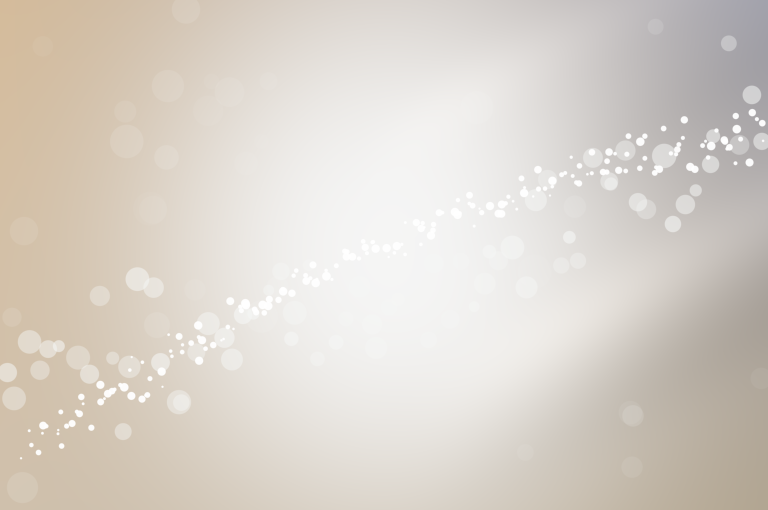
This background is drawn by a Shadertoy shader. Its source:

```glsl
// Warm grey studio glow crossed by a rising ribbon of white dots and pale bokeh discs.

const vec3 SAND       = vec3(0.83, 0.73, 0.60);
const vec3 COOL_GREY  = vec3(0.63, 0.63, 0.67);
const vec3 BEIGE      = vec3(0.81, 0.75, 0.67);
const vec3 TAUPE      = vec3(0.69, 0.64, 0.56);
const vec3 GLOW_WHITE = vec3(0.96, 0.96, 0.958);
const vec3 DISC_WHITE = vec3(0.96, 0.965, 0.96);

// Four repeatable random values per index and seed, without sine
vec4 hash41(float index, float seed) {
    vec4 q = fract(vec4(index + 1.0, seed, index + seed, index + 7.0)
                   * vec4(0.1031, 0.1030, 0.0973, 0.1099));
    q += dot(q, q.wzxy + 33.33);
    return fract((q.xxyz + q.yzzw) * q.zywx);
}

float disc(vec2 p, vec2 center, float radius, float blur) {
    return 1.0 - smoothstep(radius - blur, radius + blur, length(p - center));
}

float bell(float x, float center, float width) {
    float t = (x - center) / width;
    return exp(-t * t);
}

// Height of the ribbon above the lower edge
float ribbon(float x) {
    return 0.074 + 0.74 * x - 0.2 * x * x;
}

// Corner tints, a broad central glow and slanted bands of light
vec3 backdrop(vec2 uv, vec2 p) {
    vec3 color = mix(mix(BEIGE, TAUPE, uv.x), mix(SAND, COOL_GREY, uv.x), uv.y);
    vec2 offset = (p - vec2(0.515 * p.x / max(uv.x, 1e-4), 0.51)) / vec2(0.52, 0.60);
    color = mix(color, GLOW_WHITE, exp(-pow(dot(offset, offset), 1.3)));

    float slant = p.y - 0.55 * p.x;
    float rightSide = smoothstep(0.5, 0.85, uv.x);
    color += 0.060 * bell(slant, -0.25, 0.09) * rightSide;
    color += 0.030 * bell(slant, 0.31, 0.08) * smoothstep(0.45, 0.65, uv.x);
    color -= 0.035 * bell(slant, -0.45, 0.10) * rightSide;
    color -= 0.025 * bell(slant, 0.05, 0.10) * rightSide;
    return color;
}

// Barely visible large discs across the canvas
vec3 addFaintBokeh(vec3 color, vec2 p, float aspect, float blur) {
    for (int i = 0; i < 34; i++) {
        vec4 h = hash41(float(i), 11.0);
        vec2 center = vec2(h.x * aspect, h.y);
        float radius = mix(0.014, 0.034, h.z);
        color = mix(color, DISC_WHITE, mix(0.04, 0.15, h.w) * disc(p, center, radius, blur));
    }
    return color;
}

// Translucent discs: above the ribbon at its ends, below it in the middle
vec3 addDiscs(vec3 color, vec2 p, float aspect, float blur) {
    const float COUNT = 68.0;
    for (float i = 0.0; i < COUNT; i++) {
        vec4 h = hash41(i, 29.0);
        float x = (i + h.x) / COUNT * aspect;
        float sag = 0.5 * (x - 0.85) * (x - 0.85) - 0.13;
        float scatter = 0.17 * (h.y + h.z - 1.0);
        float radius = mix(0.010, 0.024, h.w);
        float alpha = mix(0.32, 0.62, fract(h.y * 7.0 + h.w));
        vec2 center = vec2(x, ribbon(x) + sag + scatter);
        color = mix(color, DISC_WHITE, alpha * disc(p, center, radius, blur));
    }
    return color;
}

// Small bright dots that hug the ribbon, tightest near its middle
vec3 addDots(vec3 color, vec2 p, float aspect, float blur) {
    const float COUNT = 190.0;
    for (float i = 0.0; i < COUNT; i++) {
        vec4 h = hash41(i, 53.0);
        float x = mix(0.025, 1.0, (i + 3.0 * h.x) / COUNT) * aspect;
        float spread = 0.035 + 0.05 * abs(x - 0.8);
        float y = ribbon(x) + spread * (h.y + h.z - 1.0);
        float radius = mix(0.002, 0.0085, h.w);
        color = mix(color, vec3(1.0), 0.95 * disc(p, vec2(x, y), radius, blur));
    }
    return color;
}

void mainImage(out vec4 fragColor, in vec2 fragCoord) {
    vec2 uv = fragCoord / iResolution.xy;
    vec2 p = fragCoord / iResolution.y;
    float aspect = iResolution.x / iResolution.y;
    float blur = 0.75 / iResolution.y;

    vec3 color = backdrop(uv, p);
    color = addFaintBokeh(color, p, aspect, blur);
    color = addDiscs(color, p, aspect, blur);
    color = addDots(color, p, aspect, blur);
    fragColor = vec4(clamp(color, 0.0, 1.0), 1.0);
}
```
